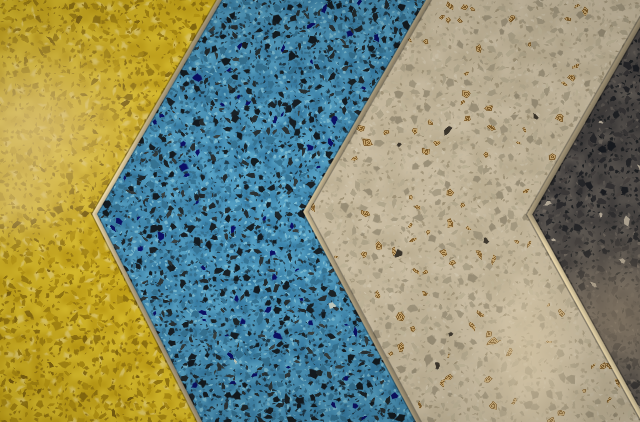
Reproduce this texture procedurally as a WebGL 1 fragment shader.

```glsl
precision highp float;
// Polished terrazzo floor: four chevron bands of stone chips split by metal strips.
uniform vec2 u_resolution;

float hash(vec2 p) {
  return fract(sin(dot(p, vec2(127.1, 311.7))) * 43758.5453);
}

float noise(vec2 p) {
  vec2 i = floor(p), f = fract(p);
  f = f * f * (3.0 - 2.0 * f);
  vec2 e = vec2(0.0, 1.0);
  return mix(mix(hash(i), hash(i + e.yx), f.x),
             mix(hash(i + e.xy), hash(i + e.yy), f.x), f.y);
}

float glow(vec2 p, vec2 center, vec2 radius) {
  vec2 q = (p - center) / radius;
  return exp(-dot(q, q));
}

// Scattered angular chips: x = signed distance, y = kind, z = tone.
vec3 shards(vec2 p, float scale, float size, float seed) {
  vec2 g = p * scale;
  g += 0.16 * vec2(noise(g * 2.5 + seed), noise(g * 2.5 + seed + 40.0));
  vec3 best = vec3(1.0, 0.0, 0.0);
  for (int j = -1; j <= 1; j++) {
    for (int i = -1; i <= 1; i++) {
      vec2 id = floor(g) + vec2(float(i), float(j));
      vec2 key = id + seed;
      float kind = hash(key + 3.3), tone = hash(key + 7.7);
      vec2 q = g - id - 0.1 - 0.8 * vec2(hash(key), hash(key + 19.1));
      float turn = 6.283 * hash(key + 31.7);
      float c = cos(turn), s = sin(turn);
      q = vec2(c * q.x + s * q.y, c * q.y - s * q.x);
      q.y *= 1.0 + 1.3 * tone;
      float d = -9.0;
      for (int k = 0; k < 5; k++) {
        float a = 1.2566 * float(k) + 0.9 * hash(key + 5.3 * float(k));
        d = max(d, dot(q, vec2(cos(a), sin(a))));
      }
      d -= size * (0.4 + 0.6 * hash(key + 11.9));
      if (d < best.x) best = vec3(d, kind, tone);
    }
  }
  return vec3(best.x / scale, best.yz);
}

float cover(float d, float soft) {
  return 1.0 - smoothstep(-soft, soft, d);
}

vec3 yellowStone(vec2 p, float px) {
  vec3 col = mix(vec3(0.74, 0.61, 0.08), vec3(0.84, 0.73, 0.17), noise(p * 45.0));
  vec3 pale = shards(p, 32.0, 0.30, 5.0);
  col = mix(col, vec3(0.87, 0.79, 0.46), 0.75 * cover(pale.x, 0.005) * step(0.4, pale.y));
  vec3 fine = shards(p, 72.0, 0.34, 17.0);
  col = mix(col, vec3(0.56, 0.44, 0.06), cover(fine.x, px) * 0.8 * step(0.45, fine.y));
  vec3 big = shards(p, 38.0, 0.37, 29.0);
  vec3 olive = mix(vec3(0.42, 0.32, 0.05), vec3(0.72, 0.59, 0.07), sqrt(big.y));
  col = mix(col, olive, cover(big.x, px) * 0.9);
  float shine = glow(p, vec2(0.07, 0.70), vec2(0.21, 0.17))
              + 0.5 * glow(p, vec2(0.03, 0.51), vec2(0.12, 0.08));
  return mix(col, vec3(0.91, 0.81, 0.56), min(0.65 * shine, 0.75));
}

vec3 blueStone(vec2 p, float px) {
  vec3 col = mix(vec3(0.20, 0.46, 0.61), vec3(0.33, 0.61, 0.74), noise(p * 60.0));
  vec3 fine = shards(p, 85.0, 0.40, 43.0);
  vec3 chip = mix(vec3(0.10, 0.18, 0.23), vec3(0.20, 0.41, 0.52), step(0.38, fine.y));
  chip = mix(chip, vec3(0.47, 0.70, 0.78), step(0.72, fine.y));
  col = mix(col, chip, 0.9 * cover(fine.x, px));
  vec3 big = shards(p, 40.0, 0.38, 59.0);
  chip = mix(vec3(0.07, 0.10, 0.12), vec3(0.22, 0.25, 0.25), big.z * big.z);
  chip = mix(chip, vec3(0.20, 0.43, 0.55), step(0.64, big.y));
  chip = mix(chip, vec3(0.04, 0.06, 0.38), step(0.91, big.y));
  chip = mix(chip, vec3(0.72, 0.76, 0.72), step(0.988, big.y));
  col = mix(col, chip, cover(big.x, px));
  return col * (0.93 + 0.12 * glow(p, vec2(0.55, 0.5), vec2(0.5)));
}

vec3 creamStone(vec2 p, float px) {
  vec3 col = mix(vec3(0.72, 0.67, 0.56), vec3(0.78, 0.73, 0.63), noise(p * 30.0));
  vec3 fine = shards(p, 70.0, 0.34, 71.0);
  vec3 chip = mix(vec3(0.57, 0.52, 0.41), vec3(0.81, 0.77, 0.68), fine.y);
  col = mix(col, chip, 0.8 * cover(fine.x, px));
  vec3 big = shards(p, 34.0, 0.36, 83.0);
  chip = mix(vec3(0.56, 0.52, 0.43), vec3(0.74, 0.70, 0.59), big.z);
  // Banded shell fragments
  float band = smoothstep(-0.3, 0.5, sin(big.x * 1500.0));
  vec3 shell = mix(vec3(0.46, 0.32, 0.12), vec3(0.75, 0.62, 0.40), band);
  chip = mix(chip, shell, step(0.83, big.y));
  chip = mix(chip, vec3(0.17, 0.15, 0.12), step(0.992, big.y));
  col = mix(col, chip, 0.9 * cover(big.x, px));
  float shine = glow(p, vec2(1.26, 0.15), vec2(0.11, 0.20));
  return mix(col, vec3(0.92, 0.85, 0.71), 0.5 * shine);
}

vec3 greyStone(vec2 p, float px) {
  vec3 col = mix(vec3(0.23, 0.22, 0.22), vec3(0.36, 0.34, 0.32), noise(p * 40.0));
  vec3 fine = shards(p, 75.0, 0.38, 97.0);
  col = mix(col, mix(vec3(0.11, 0.12, 0.13), vec3(0.43, 0.40, 0.37), fine.y * fine.y), cover(fine.x, px));
  vec3 big = shards(p, 36.0, 0.38, 109.0);
  vec3 chip = mix(vec3(0.09, 0.10, 0.12), vec3(0.29, 0.27, 0.26), big.z);
  chip = mix(chip, vec3(0.70, 0.66, 0.59), step(0.93, big.y));
  col = mix(col, chip, cover(big.x, px));
  float shine = glow(p, vec2(1.47, 0.24), vec2(0.17, 0.15));
  return mix(col, vec3(0.64, 0.57, 0.47), 0.62 * shine);
}

// Signed distance to a chevron seam, positive on its right side.
float seam(vec2 p, vec2 apex, float upper, float lower) {
  float h = p.y - apex.y;
  float slope = h > 0.0 ? upper : -lower;
  return (p.x - apex.x - slope * h) / sqrt(1.0 + slope * slope);
}

vec3 addStrip(vec3 col, float d, float width, vec3 metal, float px) {
  col *= 1.0 - 0.35 * cover(abs(d) - width * 1.5, 0.002);
  metal *= 0.9 + 0.18 * smoothstep(-width, width, -d);
  return mix(col, metal, cover(abs(d) - width, px));
}

void main() {
  vec2 p = gl_FragCoord.xy / u_resolution.y;
  float px = 0.8 / u_resolution.y;
  float s1 = seam(p, vec2(0.224, 0.493), 0.583, 0.506);
  float s2 = seam(p, vec2(0.724, 0.498), 0.580, 0.537);
  float s3 = seam(p, vec2(1.255, 0.492), 0.575, 0.553);

  vec3 col;
  if (s1 < 0.0) col = yellowStone(p, px);
  else if (s2 < 0.0) col = blueStone(p, px);
  else if (s3 < 0.0) col = creamStone(p, px);
  else col = greyStone(p, px);

  // Metal strips catch the light unevenly along their length
  vec3 dull = vec3(0.56, 0.51, 0.41), bright = vec3(0.90, 0.83, 0.66);
  float low = 1.0 - smoothstep(0.40, 0.54, p.y);
  col = addStrip(col, s1, 0.0050, mix(dull, bright, 0.2 + 0.7 * exp(-pow((p.y - 0.54) * 6.0, 2.0))), px);
  col = addStrip(col, s2, 0.0050, mix(dull, bright, 0.15 + 0.4 * exp(-pow((p.y - 0.5) * 8.0, 2.0))), px);
  col = addStrip(col, s3, 0.0055, mix(dull, bright, 0.1 + 0.8 * low), px);

  vec2 v = gl_FragCoord.xy / u_resolution - 0.5;
  gl_FragColor = vec4(col * (1.03 - 0.28 * dot(v, v)), 1.0);
}
```
